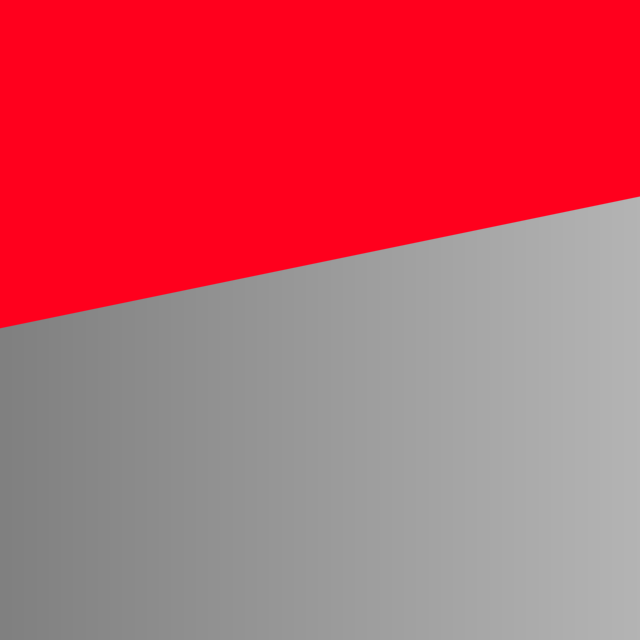
This background is drawn by a WebGL 1 fragment shader. Its source:

```glsl
precision highp float;
// Flat red field above a slanted straight edge, with a grey field below it
// that lightens from left to right. The edge is a signed distance to a line,
// smoothed over about one pixel.

uniform vec2 u_resolution;

const vec3 RED = vec3(1.0, 0.0, 0.115);
const vec3 GREY_LEFT = vec3(0.5);
const vec3 GREY_RIGHT = vec3(0.705);
const float EDGE_LEFT = 0.487;   // edge height at the left side
const float EDGE_RIGHT = 0.693;  // edge height at the right side
const float EDGE_SOFTNESS = 0.8; // half width of the blend, in pixels

// Signed distance to the slanted edge, positive above it.
float edgeDistance(vec2 p) {
  float slope = EDGE_RIGHT - EDGE_LEFT;
  return (p.y - EDGE_LEFT - slope * p.x) / sqrt(1.0 + slope * slope);
}

void main() {
  vec2 uv = gl_FragCoord.xy / u_resolution;
  float blend = EDGE_SOFTNESS / min(u_resolution.x, u_resolution.y);

  // Lower field: horizontal grey gradient.
  vec3 grey = mix(GREY_LEFT, GREY_RIGHT, uv.x);

  // Upper field: flat red.
  float redCover = smoothstep(-blend, blend, edgeDistance(uv));
  gl_FragColor = vec4(mix(grey, RED, redCover), 1.0);
}
```
